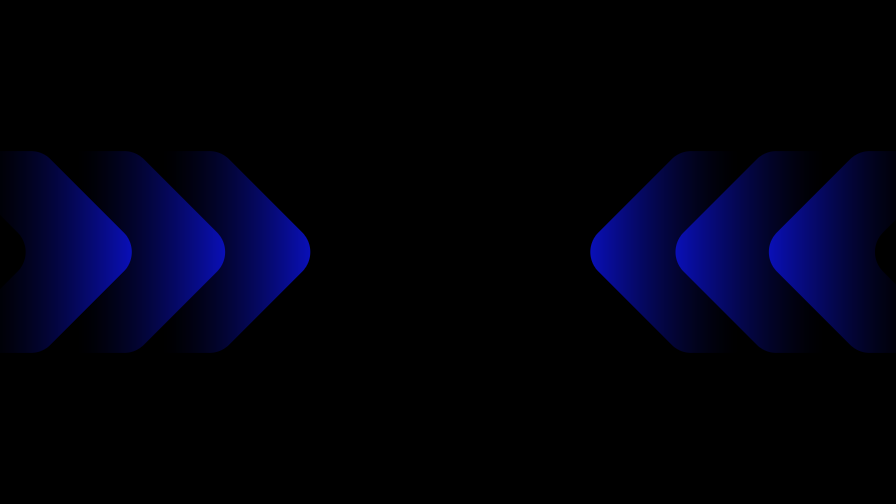
This background is drawn by a Shadertoy shader. Its source:

```glsl
#define ARROW_COUNT 3
#define AXIS_SHIFT 0.0046
#define FIRST_TIP 0.2778
#define TIP_STEP 0.1609
#define TIP_GROWTH 0.0081
#define NOTCH_TIP 0.8426
#define HALF_HEIGHT 0.2002
#define CORNER_RADIUS 0.055
#define FADE_LENGTH 0.296
#define FADE_POWER 1.5
#define TIP_COLOR vec3(0.038, 0.06, 0.72)

// Signed distance to a rounded arrow body: x is depth behind the tip
float arrowDistance(vec2 p) {
    float core = HALF_HEIGHT - CORNER_RADIUS;
    vec2 q = vec2(p.x - CORNER_RADIUS, abs(p.y));
    float along = clamp(0.5 * (q.x + q.y), 0.0, core);
    float slantDist = length(q - vec2(along));
    float sideDist = length(q - vec2(max(q.x, core), core));
    float side = (q.y < q.x && q.y < core) ? -1.0 : 1.0;
    return side * min(slantDist, sideDist) - CORNER_RADIUS;
}

float arrowCoverage(vec2 p, float pixel) {
    return clamp(0.5 - arrowDistance(p) / pixel, 0.0, 1.0);
}

void mainImage(out vec4 fragColor, in vec2 fragCoord) {
    float pixel = 1.0 / iResolution.y;
    vec2 p = (fragCoord - 0.5 * iResolution.xy) * pixel;

    // Mirror both sides around the vertical axis
    p.x = abs(p.x - AXIS_SHIFT);

    // Stack the arrows, with the outer ones in front
    vec3 color = vec3(0.0);
    for (int i = 0; i < ARROW_COUNT; i++) {
        float n = float(i);
        float tip = FIRST_TIP + TIP_STEP * n + TIP_GROWTH * n * n;
        vec2 local = vec2(p.x - tip, p.y);
        float fade = pow(clamp(1.0 - local.x / FADE_LENGTH, 0.0, 1.0), FADE_POWER);
        color = mix(color, TIP_COLOR * fade, arrowCoverage(local, pixel));
    }

    // Cut the dark notch at the outer rims
    color *= 1.0 - arrowCoverage(vec2(p.x - NOTCH_TIP, p.y), pixel);

    fragColor = vec4(color, 1.0);
}
```
